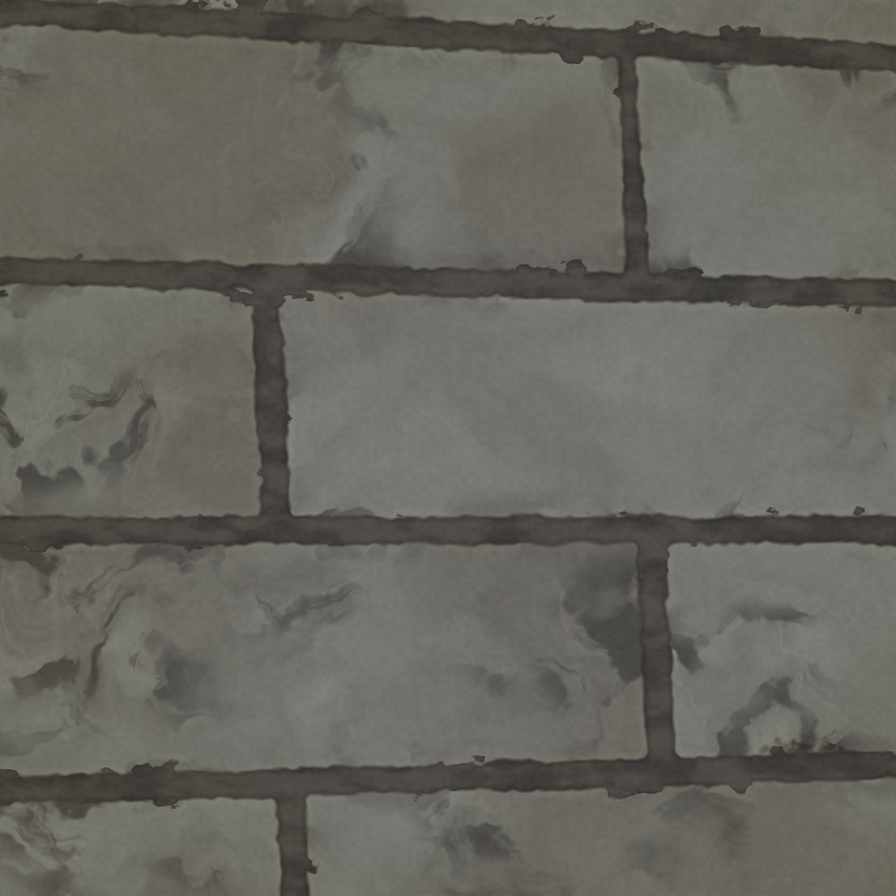
This texture is drawn by a three.js fragment shader. Its source:

```glsl
// Weathered grey brick wall in running bond, seen at a slight angle, with dark recessed joints.
#define ROW_HEIGHT 0.2897
#define ROW_TAPER 0.0267
#define ROW_TILT 0.052
#define ROW_START 0.013
#define BRICK_PITCH 0.832
#define JOINT_LEAN 0.05
#define BED_HALF 0.0155
#define CORNER 0.006
#define EDGE_SOFT 0.0025
#define STAIN_AMOUNT 0.9
#define GRAIN 0.022

varying vec2 vUv;

const vec3 STONE_LIGHT = vec3(0.465, 0.465, 0.445);
const vec3 STONE_WARM = vec3(0.425, 0.415, 0.385);
const vec3 STAIN = vec3(0.275, 0.265, 0.25);
const vec3 MORTAR_LIGHT = vec3(0.315, 0.295, 0.275);
const vec3 MORTAR_DARK = vec3(0.245, 0.235, 0.22);

float hash(vec2 p) {
  return fract(sin(dot(p, vec2(127.1, 311.7))) * 43758.5453);
}

float noise(vec2 p) {
  vec2 i = floor(p), f = fract(p);
  f = f * f * (3.0 - 2.0 * f);
  return mix(mix(hash(i), hash(i + vec2(1.0, 0.0)), f.x),
             mix(hash(i + vec2(0.0, 1.0)), hash(i + 1.0), f.x), f.y);
}

float fbm(vec2 p) {
  float sum = 0.0, amp = 0.5;
  for (int i = 0; i < 5; i++) {
    sum += amp * noise(p);
    p = mat2(1.6, 1.2, -1.2, 1.6) * p + 7.3;
    amp *= 0.5;
  }
  return sum / 0.97;
}

// Distance inside a brick (negative in the joints); also returns the brick's cell.
float brickDistance(vec2 uv, out vec2 cell) {
  float down = 1.0 - uv.y;
  float height = ROW_HEIGHT - ROW_TAPER * uv.x;
  float row = (down - ROW_START - ROW_TILT * uv.x) / height;
  float rowId = floor(row);
  float start = mix(0.696, 0.28, mod(rowId, 2.0));
  float column = (uv.x - JOINT_LEAN * down - start) / BRICK_PITCH;
  cell = vec2(floor(column), rowId);

  // Head joints are narrower near the top of the wall
  float headHalf = mix(0.0095, 0.0165, smoothstep(0.15, 0.4, down));
  vec2 toJoint = vec2(abs(fract(column + 0.5) - 0.5) * BRICK_PITCH,
                      abs(fract(row + 0.5) - 0.5) * height);
  vec2 q = CORNER - (toJoint - vec2(headHalf, BED_HALF));
  return CORNER - length(max(q, 0.0)) - min(max(q.x, q.y), 0.0);
}

// Cleft stone face with clouds, relief, pale creases and dark ragged stains
vec3 stoneFace(vec2 uv, vec2 cell, float d) {
  vec2 p = uv + 9.0 * vec2(hash(cell), hash(cell + 4.7));
  vec2 warp = vec2(fbm(p * 7.0), fbm(p * 7.0 + 31.0)) - 0.5;
  float cloud = fbm(p * 5.0 + warp);
  float rough = smoothstep(0.44, 0.66, fbm(p * vec2(4.5, 5.5) + 17.0));
  float nearEdge = 1.0 - smoothstep(0.0, 0.035, d);

  vec3 color = mix(STONE_WARM, STONE_LIGHT, smoothstep(0.28, 0.66, cloud));
  color *= 0.975 + 0.04 * hash(cell + 2.3);

  vec2 q = p * vec2(11.0, 14.0) + 3.0 * warp;
  float relief = fbm(q) - fbm(q + vec2(0.2, -0.3));
  color += relief * mix(0.05, 0.16, rough);

  float crease = 1.0 - smoothstep(0.0, 0.025, abs(fbm(p * vec2(9.0, 5.0) + 2.0 * warp) - 0.5));
  color += vec3(0.03, 0.028, 0.018) * crease * (0.25 + 0.75 * rough);

  float ragged = fbm(p * vec2(13.0, 19.0) + 5.0 * warp + 53.0);
  float stain = smoothstep(0.53, 0.68, ragged + 0.07 * nearEdge);
  stain *= clamp(rough + 0.3 * nearEdge, 0.0, 1.0);
  color = mix(color, STAIN, stain * STAIN_AMOUNT);

  // Pale warm arris
  float lip = smoothstep(0.0, 0.003, d) * (1.0 - smoothstep(0.003, 0.011, d));
  return color + vec3(0.024, 0.022, 0.008) * lip * (1.0 - stain);
}

// Sandy mortar, darkest where it meets the bricks
vec3 mortar(vec2 uv, float d) {
  float tone = fbm(uv * vec2(25.0, 55.0));
  vec3 color = mix(MORTAR_DARK, MORTAR_LIGHT, smoothstep(0.25, 0.7, tone));
  return color * (1.0 - 0.14 * smoothstep(-0.008, -0.001, d));
}

void main() {
  vec2 uv = vUv;
  vec2 cell;
  float d = brickDistance(uv, cell);

  // Worn, chipped outline
  d += 0.005 * (noise(uv * 34.0) - 0.5) + 0.004 * (noise(uv * 110.0) - 0.5);
  d -= 0.012 * smoothstep(0.63, 0.78, fbm(uv * vec2(22.0, 30.0) + 11.0));

  float face = smoothstep(-EDGE_SOFT, EDGE_SOFT, d);
  vec3 color = mix(mortar(uv, d), stoneFace(uv, cell, d), face);

  // Cooler light in the middle, warmer and dimmer toward the corners
  float away = smoothstep(0.15, 0.75, length(uv - vec2(0.58, 0.45)));
  color *= mix(vec3(1.0, 1.005, 1.02), vec3(0.975, 0.97, 0.93), away);

  // Fine surface grain
  color += GRAIN * (noise(uv * 210.0) + 0.6 * noise(uv * 380.0) - 0.8);
  gl_FragColor = vec4(clamp(color, 0.0, 1.0), 1.0);
}
```
